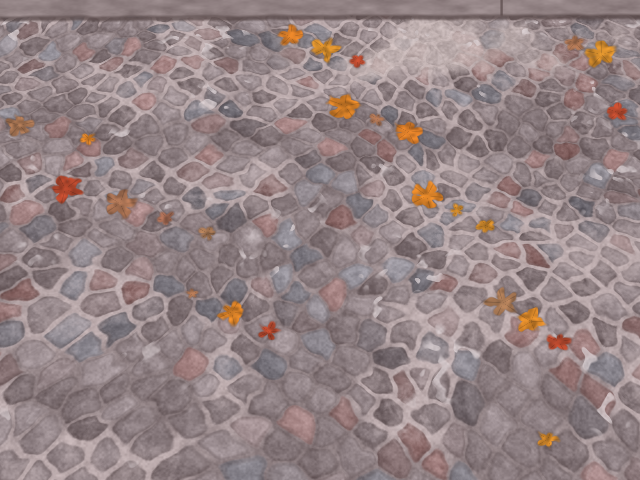
This texture is drawn by a Shadertoy shader. Its source:

```glsl
// Worn diagonal cobblestones seen at a slant, with sandy joints, a kerb and fallen autumn leaves.
#define STONE_SIZE 0.070
#define PERSPECTIVE 0.38
#define JITTER 0.62
#define KERB_Y 0.963
#define LEAF_COUNT 25
#define LEAF_SIZE 0.027
#define STONE_DARK vec3(0.44, 0.385, 0.395)
#define STONE_LIGHT vec3(0.67, 0.615, 0.63)
#define SAND vec3(0.74, 0.675, 0.68)
#define CHALK vec3(0.80, 0.74, 0.735)
#define SHADOW vec3(0.34, 0.28, 0.28)

float hash(vec2 p) {
    return fract(sin(dot(p, vec2(127.1, 311.7))) * 43758.5453);
}

vec2 hash2(vec2 p) {
    return vec2(hash(p), hash(p + 57.3));
}

float noise(vec2 p) {
    vec2 i = floor(p), f = fract(p);
    f = f * f * (3.0 - 2.0 * f);
    return mix(mix(hash(i), hash(i + vec2(1, 0)), f.x),
               mix(hash(i + vec2(0, 1)), hash(i + vec2(1, 1)), f.x), f.y);
}

float fbm(vec2 p) {
    float sum = 0.0, amp = 0.53;
    for (int i = 0; i < 4; i++) {
        sum += amp * noise(p);
        p = p * 2.03 + 17.1;
        amp *= 0.5;
    }
    return sum;
}

mat2 rotation(float a) {
    return mat2(cos(a), sin(a), -sin(a), cos(a));
}

vec2 stoneCentre(vec2 cell) {
    return cell + 0.5 + JITTER * (hash2(cell) - 0.5);
}

// Rounded distance to the stone border; also gives the cell and the offset from its centre.
float stoneEdge(vec2 p, out vec2 cell, out vec2 offset) {
    float nearest = 9.0;
    for (int j = -1; j <= 1; j++)
    for (int i = -1; i <= 1; i++) {
        vec2 c = floor(p) + vec2(i, j);
        vec2 d = p - stoneCentre(c);
        if (dot(d, d) < nearest) { nearest = dot(d, d); cell = c; offset = d; }
    }
    float sum = 0.0;
    for (int j = -2; j <= 2; j++)
    for (int i = -2; i <= 2; i++) {
        if (i == 0 && j == 0) continue;
        vec2 between = stoneCentre(cell + vec2(i, j)) - stoneCentre(cell);
        float d = 0.5 * length(between) - dot(offset, normalize(between));
        sum += exp(-20.0 * d);
    }
    return -log(sum) / 20.0;
}

vec3 paving(vec2 uv) {
    // Ground plane, turned to the diagonal and bent a little
    float depth = 1.0 - PERSPECTIVE * uv.y;
    vec2 ground = vec2(uv.x - 0.667, uv.y) / depth;
    vec2 p = rotation(0.72) * ground / STONE_SIZE;
    p += 1.4 * vec2(noise(ground * 2.3), noise(ground * 2.3 + 31.0));
    p += 0.22 * (vec2(noise(p * 2.5), noise(p * 2.5 + 9.0)) - 0.5);

    vec2 cell, offset;
    float edge = stoneEdge(p, cell, offset);
    float grain = fbm(p * 4.0) - 0.5;
    float wear = fbm(ground * 5.0 + 4.0);
    float right = smoothstep(0.75, 1.3, uv.x) * smoothstep(0.45, 0.85, uv.y);

    // Stone tone, with occasional pink and blue ones
    float tone = 0.5 + 0.75 * (hash(cell + 3.7) - 0.5) + 0.8 * grain - 0.22 * right;
    vec3 stone = mix(STONE_DARK, STONE_LIGHT, tone);
    float hue = hash(cell + 11.9);
    stone += vec3(0.065, -0.015, -0.03) * smoothstep(0.80, 0.95, hue);
    stone += vec3(-0.035, 0.005, 0.025) * smoothstep(0.22, 0.08, hue);
    stone += 0.07 * dot(offset, vec2(0.2, 1.0));

    // Sand joints, narrower and darker where little sand remains
    float sandy = clamp(smoothstep(0.32, 0.62, wear) - 0.6 * right, 0.0, 1.0);
    float width = mix(0.025, 0.085, sandy) + 0.05 * grain;
    vec3 joint = mix(mix(STONE_DARK, SAND, 0.35), SAND, sandy) + 0.16 * grain;
    float rim = smoothstep(0.10, 0.0, abs(edge - width - 0.045));
    stone = mix(stone, SHADOW, 0.24 * rim);
    vec3 col = mix(joint, stone, smoothstep(width - 0.035, width + 0.045, edge));

    // Sand films, chalky spill near the kerb and small pale flecks
    float film = smoothstep(0.48, 0.75, wear + 0.3 * grain);
    col = mix(col, SAND, 0.42 * film);
    vec2 spill = (uv - vec2(0.92, 0.90)) / vec2(0.34, 0.085);
    float chalk = smoothstep(1.0, 0.2, length(spill) + 1.4 * (fbm(uv * 14.0) - 0.5));
    col = mix(col, CHALK + 0.14 * grain, 0.75 * chalk);
    float fleck = smoothstep(0.67, 0.82, noise(p * 3.3 + 5.0)) * smoothstep(0.56, 0.72, fbm(ground * 7.0));
    col = mix(col, vec3(0.86, 0.82, 0.83), 0.75 * fleck);
    return col + 0.07 * (noise(uv * 210.0) - 0.5);
}

vec3 addKerb(vec3 col, vec2 uv) {
    float y = uv.y - KERB_Y - 0.003 * uv.x + 0.003 * (noise(uv * 30.0) - 0.5);
    vec3 kerb = vec3(0.57, 0.51, 0.515) + 0.18 * (fbm(uv * vec2(25.0, 60.0)) - 0.5);
    float seam = smoothstep(0.004, 0.001, abs(uv.x - 1.045));
    kerb = mix(kerb, SHADOW, 0.7 * seam);
    col = mix(col, kerb, smoothstep(-0.002, 0.003, y));
    return mix(col, SHADOW, 0.75 * smoothstep(0.009, 0.001, abs(y + 0.002)));
}

vec3 addLeaves(vec3 col, vec2 uv) {
    for (int i = 0; i < LEAF_COUNT; i++) {
        float id = float(i);
        vec2 h = hash2(vec2(id, 4.1)), k = hash2(vec2(id, 8.6));
        vec2 spot = vec2(1.333 * pow(fract(id * 0.618 + 0.21), 0.72), 0.05 + 0.88 * pow(fract(id * 0.755 + 0.4), 0.7));
        vec2 q = rotation(6.28 * h.x) * ((uv - spot) * vec2(1.0, 1.2));
        float size = LEAF_SIZE * mix(0.5, 1.3, h.y);
        float angle = atan(q.y, q.x);
        float lobes = 0.55 + 0.42 * abs(cos(2.5 * angle)) + 0.6 * (noise(q * 75.0 + id * 9.0) - 0.5);
        float d = length(q) - size * lobes;

        // Yellow, orange, red or withered brown blade
        vec3 blade = mix(vec3(0.72, 0.27, 0.16), vec3(0.84, 0.49, 0.13), smoothstep(0.1, 0.4, k.x));
        blade = mix(blade, vec3(0.78, 0.62, 0.18), smoothstep(0.7, 0.95, k.x));
        blade = mix(blade, vec3(0.61, 0.42, 0.33), 0.85 * step(0.7, k.y));
        blade *= 0.78 + 0.42 * noise(q * 110.0 + id);
        blade *= 1.0 - 0.15 * smoothstep(0.25, 0.0, abs(sin(2.5 * angle)));
        col = mix(col, SHADOW, 0.35 * smoothstep(0.009, -0.002, d));
        col = mix(col, blade, 0.94 * smoothstep(0.004, -0.004, d));
    }
    return col;
}

void mainImage(out vec4 fragColor, in vec2 fragCoord) {
    vec2 uv = fragCoord / iResolution.y;
    vec3 col = addKerb(paving(uv), uv);
    fragColor = vec4(clamp(addLeaves(col, uv), 0.0, 1.0), 1.0);
}
```
